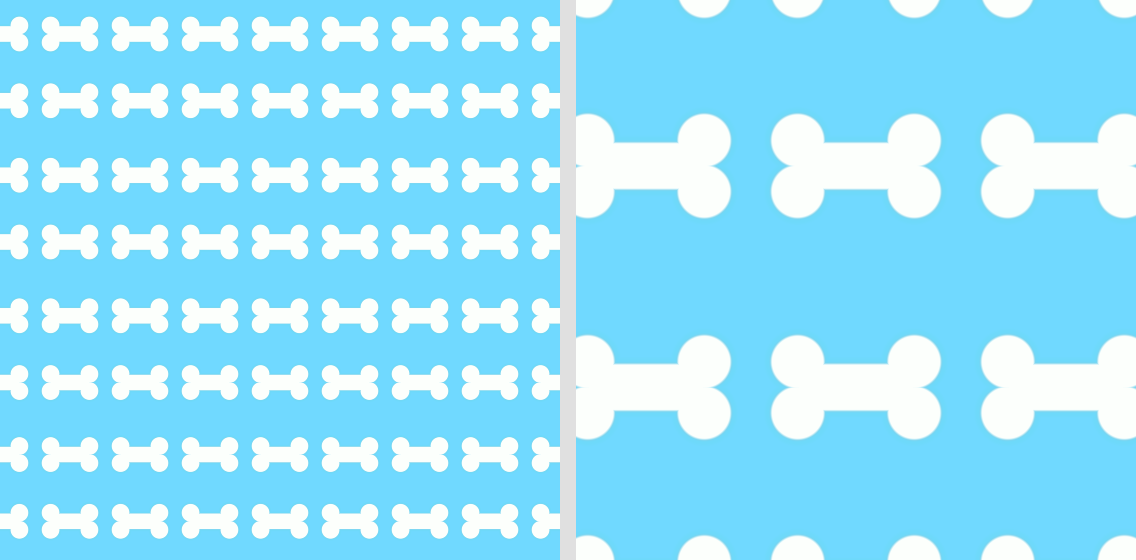
Left, the full canvas; right, a detail of the centre.
Give the GLSL for this pattern, as a Shadertoy shader.

```glsl
// White bones in paired horizontal rows on a sky blue ground, tiling seamlessly.
#define COLUMNS 8.0
#define ROW_PAIRS 4.0
#define ROW_HALF_GAP 0.0596
#define PAIR_SHIFT 0.0031
#define PAIR_WOBBLE 0.0017
#define KNOB_CENTER vec2(0.0347, 0.0152)
#define KNOB_RADIUS 0.0158
#define SHAFT_HALF_HEIGHT 0.0139
#define SKY vec3(0.44, 0.85, 1.0)
#define HALO vec3(0.43, 0.85, 0.98)
#define RIM vec3(0.51, 0.82, 0.91)
#define BONE vec3(0.99, 1.0, 0.99)

const float TAU = 6.28318;

float boxDistance(vec2 p, vec2 halfSize) {
    vec2 q = abs(p) - halfSize;
    return length(max(q, 0.0)) + min(max(q.x, q.y), 0.0);
}

// Four round knobs joined by a straight shaft
float boneDistance(vec2 p) {
    float knobs = length(abs(p) - KNOB_CENTER) - KNOB_RADIUS;
    float shaft = boxDistance(p, vec2(KNOB_CENTER.x, SHAFT_HALF_HEIGHT));
    return min(knobs, shaft);
}

// Position relative to the nearest bone center
vec2 boneCell(vec2 uv) {
    float x = (fract(uv.x * COLUMNS + 0.5) - 0.5) / COLUMNS;
    float down = (1.0 - uv.y) * ROW_PAIRS;
    float pair = floor(down);
    float y = (fract(down) - 0.5) / ROW_PAIRS + PAIR_SHIFT;
    // Uneven pair spacing, one full cycle over the canvas height
    y -= PAIR_WOBBLE * sin(TAU * pair / ROW_PAIRS - 1.2);
    return vec2(x, abs(y) - ROW_HALF_GAP);
}

void mainImage(out vec4 fragColor, in vec2 fragCoord) {
    vec2 uv = fragCoord / iResolution.xy;
    float pixel = 1.0 / min(iResolution.x, iResolution.y);
    float d = boneDistance(boneCell(uv));

    // Faint halo, thin dull rim, then the bone with a soft edge
    float soft = max(0.0009, 0.6 * pixel);
    vec3 color = mix(HALO, SKY, smoothstep(0.002, 0.005, d));
    color = mix(color, RIM, 0.7 * (1.0 - smoothstep(0.0, 0.0018, abs(d))));
    color = mix(color, BONE, 1.0 - smoothstep(-soft, soft, d));
    fragColor = vec4(color, 1.0);
}
```
